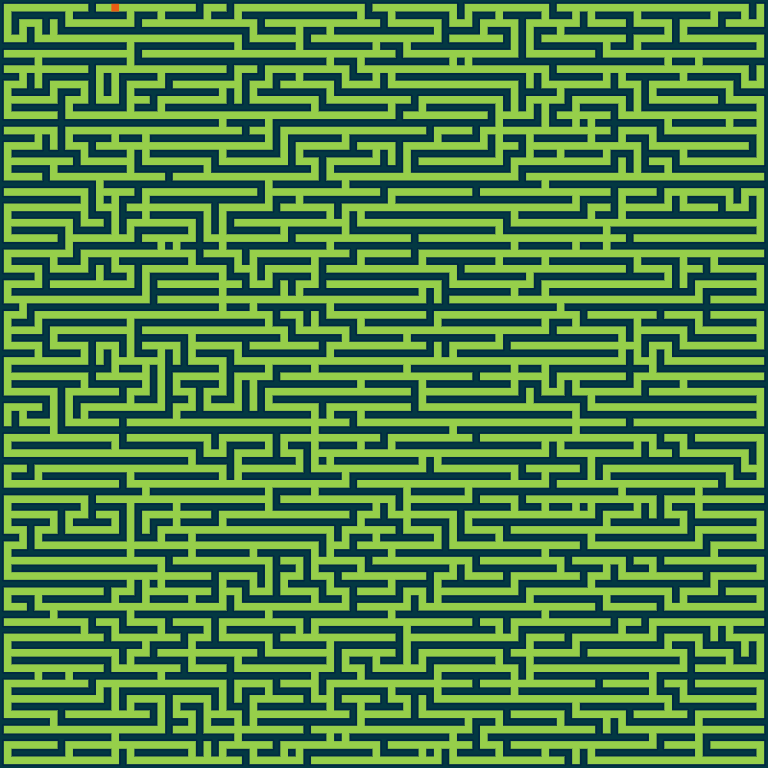
Write a Shadertoy shader that draws this pattern.

```glsl
// A dense green labyrinth of 50 by 50 cells with long level corridors on dark teal.
// The grid is cut into ragged blocks of four rows; each is carved by a short seeded
// depth-first walk that prefers sideways moves, and random doors join the blocks.

const int GRID = 50;
const int BLOCKS_ACROSS = 4;
const float BLOCK_WIDTH = 12.5;   // mean width of a block, in cells
const float SIDEWAYS = 0.8;       // chance to try a level move first
const float DOOR_CHANCE = 0.13;   // chance of a passage between blocks
const float HALF_WIDTH = 0.25;    // half corridor width, in cells

const vec3 CORRIDOR = vec3(0.59, 0.81, 0.29);
const vec3 WALL = vec3(0.01, 0.22, 0.26);
const vec3 WALL_RIM = vec3(0.00, 0.16, 0.26);
const vec3 MARKER = vec3(0.91, 0.36, 0.08);
const ivec2 MARKER_CELL = ivec2(7, 49);

// Cells of one block as bits, one component per row: the block's own cells
// and the two bits of each cell's parent direction.
struct Maze { uvec4 cells; uvec4 parentLow; uvec4 parentHigh; };

float rand(int x, int y) {
    uint h = uint(x * 19349 + y * 83492 + 7919);
    h = (h ^ (h >> 7)) * 668265u;
    h = (h ^ (h >> 15)) * 374761u;
    h ^= h >> 13;
    return float(h & 65535u) / 65536.0;
}

// Directions: 0 right, 1 left, 2 up, 3 down; d ^ 1 is the opposite of d.
ivec2 stepOf(int d) {
    int s = 1 - 2 * (d & 1);
    return d < 2 ? ivec2(s, 0) : ivec2(0, s);
}

bool inGrid(ivec2 c) {
    return min(c.x, c.y) >= 0 && max(c.x, c.y) < GRID;
}

// Mask of one cell; empty when the row lies outside the block.
uvec4 cellBit(ivec2 c) {
    return uvec4(equal(ivec4(c.y), ivec4(0, 1, 2, 3))) << uint(c.x);
}

bool has(uvec4 mask, uvec4 bit) {
    return any(notEqual(mask & bit, uvec4(0u)));
}

int parentOf(Maze m, uvec4 bit) {
    return (has(m.parentLow, bit) ? 1 : 0) + (has(m.parentHigh, bit) ? 2 : 0);
}

// Ragged left edge of block k in a row.
int leftEdge(int k, int row) {
    if (k == 0) return 0;
    if (k == BLOCKS_ACROSS) return GRID;
    return int(BLOCK_WIDTH * float(k) + 9.0 * (rand(k, row + 300) - 0.5));
}

// Bits of the block's cells in one row.
uint rowCells(int k, int row, int baseX) {
    if (row < 0 || row >= GRID) return 0u;
    int left = leftEdge(k, row);
    int right = leftEdge(k + 1, row);
    return ((1u << uint(right - left)) - 1u) << uint(left - baseX);
}

Maze carve(ivec2 block, ivec2 base) {
    Maze m = Maze(uvec4(0u), uvec4(0u), uvec4(0u));
    for (int y = 0; y < 4; y++) m.cells[y] = rowCells(block.x, base.y + y, base.x);

    ivec2 root = ivec2(int(BLOCK_WIDTH * (float(block.x) + 0.5)) - base.x, 3);
    ivec2 at = root;
    uvec4 unvisited = m.cells & ~cellBit(at);
    for (int i = 0; i < 170; i++) {
        float r = rand(i, 97 + block.x * 16 + block.y);
        int first = (r < SIDEWAYS ? 0 : 2) + (fract(r * 37.0) > 0.5 ? 1 : 0);
        int chosen = -1;
        for (int t = 3; t >= 0; t--) {
            int d = first ^ t;
            if (has(unvisited, cellBit(at + stepOf(d)))) chosen = d;
        }
        if (chosen >= 0) {
            at += stepOf(chosen);
            uvec4 bit = cellBit(at);
            int back = chosen ^ 1;
            unvisited &= ~bit;
            if ((back & 1) != 0) m.parentLow |= bit;
            if (back > 1) m.parentHigh |= bit;
        } else {
            if (at == root || unvisited == uvec4(0u)) break;
            at += stepOf(parentOf(m, cellBit(at)));
        }
    }
    return m;
}

float boxDistance(vec2 p, vec2 halfSize) {
    vec2 q = abs(p) - halfSize;
    return length(max(q, 0.0)) + min(max(q.x, q.y), 0.0);
}

void mainImage(out vec4 fragColor, in vec2 fragCoord) {
    vec2 p = fragCoord / iResolution.xy * float(GRID);
    float pixel = float(GRID) / iResolution.y;
    ivec2 cell = ivec2(floor(p));
    vec2 local = fract(p) - 0.5;

    ivec2 block = ivec2(0, (cell.y + 2) / 4);
    for (int k = 1; k < BLOCKS_ACROSS; k++) if (cell.x >= leftEdge(k, cell.y)) block.x = k;
    ivec2 base = ivec2(int(BLOCK_WIDTH * float(block.x)) - 6, block.y * 4 - 2);
    Maze maze = carve(block, base);
    int parent = parentOf(maze, cellBit(cell - base));

    // Corridor shape: a central square with an arm towards each open side
    float room = boxDistance(local, vec2(HALF_WIDTH));
    float dist = room;
    for (int d = 0; d < 4; d++) {
        ivec2 next = cell + stepOf(d);
        if (!inGrid(next)) continue;
        uvec4 bit = cellBit(next - base);
        bool open = has(maze.cells, bit)
            ? parent == d || parentOf(maze, bit) == (d ^ 1)
            : rand(cell.x + next.x, cell.y + next.y + 700) < DOOR_CHANCE;
        vec2 arm = vec2(stepOf(d)) * 0.3;
        if (open) dist = min(dist, boxDistance(local - arm, HALF_WIDTH + abs(arm)));
    }

    // Walls darken slightly along their rims
    vec3 color = mix(WALL_RIM, WALL, smoothstep(0.08, 0.16, dist));
    color = mix(color, CORRIDOR, clamp(0.5 - dist / pixel, 0.0, 1.0));
    if (cell == MARKER_CELL) color = mix(color, MARKER, clamp(0.5 - room / pixel, 0.0, 1.0));
    fragColor = vec4(color, 1.0);
}
```
